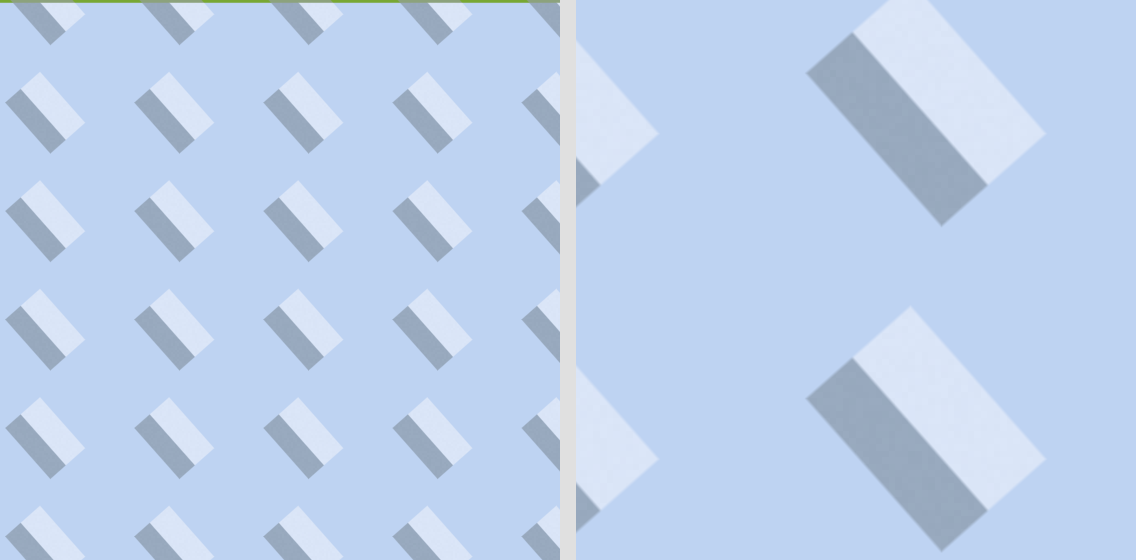
Left, the full canvas; right, a detail of the centre.
This pattern is drawn by a WebGL 1 fragment shader. Its source:

```glsl
precision highp float;
// Slanted two-tone tiles on a pale blue ground, with a thin green strip along the top.

uniform vec2 u_resolution;

#define PERIOD vec2(0.2305, 0.1937)
#define TILE_CENTER vec2(0.0807, 0.7988)
#define TILE_HALF vec2(0.0608, 0.0415)
#define LONG_AXIS vec2(0.663, -0.749)
#define SPLIT -0.0047
#define STRIP_HEIGHT 0.0050
#define GRAIN 0.012
#define GROUND vec3(0.745, 0.827, 0.949)
#define LIGHT vec3(0.855, 0.898, 0.969)
#define SHADE vec3(0.596, 0.663, 0.745)
#define STRIP vec3(0.470, 0.655, 0.200)
#define STRIP_ON_TILE vec3(0.550, 0.635, 0.490)

float hash(vec2 p) {
    vec3 q = fract(vec3(p.xyx) * 0.1031);
    q += dot(q, q.yzx + 33.33);
    return fract((q.x + q.y) * q.z);
}

float boxDistance(vec2 p, vec2 halfSize) {
    vec2 d = abs(p) - halfSize;
    return length(max(d, 0.0)) + min(max(d.x, d.y), 0.0);
}

// Coverage of the region where the distance is negative.
float coverage(float d, float softness) {
    return 1.0 - smoothstep(-softness, softness, d);
}

void main() {
    vec2 uv = gl_FragCoord.xy / u_resolution;
    float softness = max(0.8 / u_resolution.y, 0.0013);

    // Repeat the cell, then turn into the tile's own axes.
    vec2 cell = mod(uv - TILE_CENTER + 0.5 * PERIOD, PERIOD) - 0.5 * PERIOD;
    vec2 axis = normalize(LONG_AXIS);
    vec2 local = vec2(dot(cell, axis), dot(cell, vec2(-axis.y, axis.x)));

    // Tile: shaded lower-left band and light upper-right band.
    float tile = coverage(boxDistance(local, TILE_HALF), softness);
    float shaded = coverage(local.y - SPLIT, softness);
    vec3 tileColor = mix(LIGHT, SHADE, shaded);

    // Faint grain, strongest on the shaded band.
    float grain = hash(floor(uv * 256.0)) - 0.5;
    tileColor += GRAIN * grain * mix(0.6, 1.0, shaded);
    vec3 color = mix(GROUND, tileColor, tile);

    // Top strip, muted where a tile crosses it.
    float strip = coverage(1.0 - STRIP_HEIGHT - uv.y, softness);
    color = mix(color, mix(STRIP, STRIP_ON_TILE, tile), strip);

    gl_FragColor = vec4(color, 1.0);
}
```
